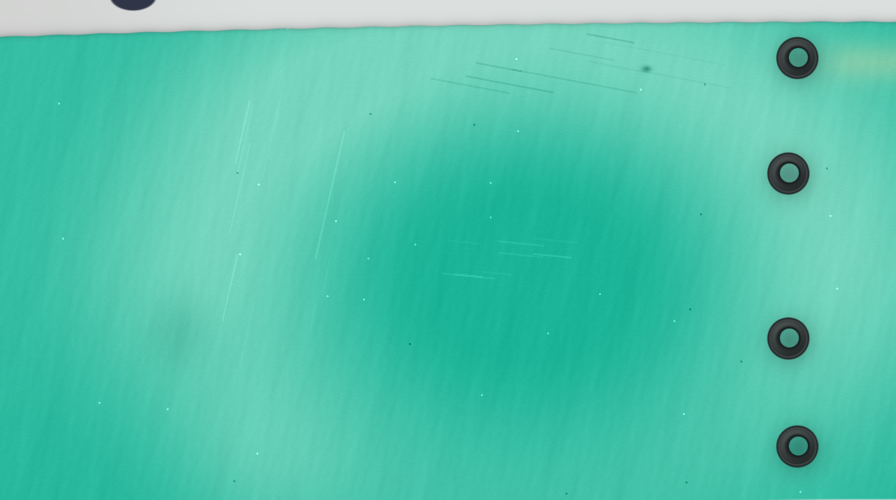
This texture is drawn by a WebGL 2 fragment shader. Its source:

```glsl
#version 300 es
precision highp float;
// A green rubber mat with a soft oval sheen, lying on a pale table, with four
// dark washers near its right side. Sheen is elliptical falloff; the grain is
// layered sines, the dust is cellular noise, and scratches are line distances.

uniform vec2 u_resolution;
out vec4 outColor;

const vec3 MAT_DEEP = vec3(0.105, 0.705, 0.595);
const vec3 MAT_LIGHT = vec3(0.46, 0.835, 0.745);
const vec3 TABLE = vec3(0.86, 0.88, 0.875);
const vec3 RUBBER = vec3(0.15, 0.17, 0.17);

float hash(vec2 p) {
  return fract(sin(dot(p, vec2(127.1, 311.7))) * 43758.5453);
}

// Soft round spot, 1 at its centre
float spot(vec2 p, vec2 centre, vec2 size) {
  vec2 d = (p - centre) / size;
  return exp(-dot(d, d));
}

float segment(vec2 p, vec2 a, vec2 b) {
  vec2 ab = b - a;
  return length(p - a - ab * clamp(dot(p - a, ab) / dot(ab, ab), 0.0, 1.0));
}

// Slanted brush grain from sines of mixed pitch
float grain(vec2 p) {
  float across = p.x - 0.24 * p.y;
  float sum = 0.0, pitch = 47.0;
  for (int i = 0; i < 5; i++) {
    float phase = 2.0 * sin(p.y * 6.0 + float(i) * 2.4);
    sum += sin(across * pitch + phase) * sin(p.y * pitch * 0.13 + across * 9.0);
    pitch *= 1.63;
  }
  return sum / 5.0;
}

// Sparse dust: one jittered grain in a few of the cells
float dust(vec2 p, float cells, float rarity) {
  vec2 id = floor(p * cells);
  vec2 seat = 0.2 + 0.6 * vec2(hash(id + 3.1), hash(id + 8.7));
  float d = length(fract(p * cells) - seat) / cells;
  return step(rarity, hash(id)) * (1.0 - smoothstep(0.0008, 0.0032, d));
}

// A fan of random thin lines inside a box
float scratches(vec2 p, vec2 corner, vec2 box, vec2 run, float seed) {
  float sum = 0.0;
  for (int i = 0; i < 9; i++) {
    float k = float(i) + seed;
    vec2 a = corner + box * vec2(hash(vec2(k, 1.0)), hash(vec2(k, 2.0)));
    vec2 b = a + run * (0.3 + hash(vec2(k, 3.0)));
    sum += (1.0 - smoothstep(0.0006, 0.003, segment(p, a, b))) * hash(vec2(k, 4.0));
  }
  return min(sum, 1.0);
}

// Bright oval band around a deep centre, fading outwards
float sheen(vec2 p) {
  float e = length((p - vec2(1.05, 0.44)) / vec2(0.59, 0.46));
  float band = smoothstep(0.3, 1.05, e) * mix(1.0, 0.3, smoothstep(1.05, 1.75, e));
  float low = mix(0.42, 1.0, smoothstep(-0.05, 0.5, p.y));
  low = mix(low, 0.85, spot(p, vec2(0.5, 0.1), vec2(0.2, 0.25)));
  return band * low + 0.12 * spot(p, vec2(0.62, 0.82), vec2(0.25, 0.15));
}

vec3 matColour(vec2 p) {
  vec3 c = mix(MAT_DEEP, MAT_LIGHT, clamp(sheen(p), 0.0, 1.0));
  float beam = smoothstep(1.58, 1.72, p.x) * spot(p, vec2(p.x, 0.875), vec2(1.0, 0.04));
  c = mix(c, vec3(0.66, 0.82, 0.66), 0.55 * beam);
  c += 0.022 * grain(p) + 0.012 * (hash(floor(p * 286.0)) - 0.5);
  c -= 0.05 * spot(p, vec2(0.36, 0.335), vec2(0.06, 0.07));
  c -= 0.25 * spot(p, vec2(1.292, 0.862), vec2(0.009, 0.006));
  c -= 0.13 * scratches(p, vec2(0.84, 0.84), vec2(0.4, 0.1), vec2(0.24, -0.045), 5.0);
  c += 0.07 * scratches(p, vec2(0.85, 0.41), vec2(0.3, 0.12), vec2(0.08, -0.008), 31.0);
  c += 0.05 * scratches(p, vec2(0.35, 0.1), vec2(0.3, 0.6), vec2(0.05, 0.22), 57.0);
  c += 0.22 * dust(p, 13.0, 0.9);
  return c - 0.2 * dust(p + 4.3, 11.0, 0.93);
}

// Washer with a raised lip, a lit face and a hole
vec3 addWasher(vec3 base, vec2 p, vec2 centre, float px) {
  vec2 q = p - centre;
  float r = length(q);
  float hole = length(q - vec2(0.002, 0.001));
  vec3 c = base * (1.0 - 0.3 * spot(q, vec2(0.003, -0.006), vec2(0.043)));
  float light = 0.5 + 0.5 * dot(q / max(r, 0.001), normalize(vec2(-0.5, 0.8)));
  vec3 face = RUBBER + 0.13 * light * (1.0 - smoothstep(0.002, 0.008, abs(r - 0.030)));
  face += 0.09 * (1.0 - smoothstep(0.0, 0.003, abs(r - 0.037)));
  face *= mix(0.55, 1.0, smoothstep(0.019, 0.025, hole));
  float ring = (1.0 - smoothstep(-px, px, r - 0.042)) * smoothstep(-px, px, hole - 0.019);
  return mix(c, face, ring);
}

void main() {
  float px = 1.0 / u_resolution.y;
  vec2 p = gl_FragCoord.xy * px;
  p.x *= 1.79 * u_resolution.y / u_resolution.x;

  // Table and the dark round foot at its edge
  vec3 colour = TABLE - 0.05 * smoothstep(0.6, 0.0, p.x) * vec3(0.7, 1.0, 1.0);
  float foot = length((p - vec2(0.266, 1.008)) / vec2(0.046, 0.029)) - 1.0;
  colour = mix(colour, vec3(0.19, 0.21, 0.28), 1.0 - smoothstep(-0.08, 0.08, foot));

  // Mat with a gently bowed upper edge and a thin shadow line
  float edge = 0.926 + 0.034 * p.x - 0.0095 * p.x * p.x + 0.0008 * sin(p.x * 70.0);
  float rim = p.y - edge;
  colour *= 1.0 - 0.2 * exp(-max(rim, 0.0) * 130.0);
  vec3 mat = matColour(p) * (1.0 - 0.16 * exp(-abs(rim) * 260.0));
  colour = mix(mat, colour, smoothstep(-px, px, rim));
  colour = mix(colour, TABLE, 0.7 * smoothstep(0.004, 0.0, p.y) * smoothstep(1.5, 1.7, p.x));

  // Washers: outer pair sits a little further right
  vec4 heights = vec4(0.884, 0.653, 0.323, 0.107);
  for (int i = 0; i < 4; i++) {
    float x = (i == 0 || i == 3) ? 1.593 : 1.575;
    colour = addWasher(colour, p, vec2(x, heights[i]), px);
  }
  outColor = vec4(clamp(colour, 0.0, 1.0), 1.0);
}
```
